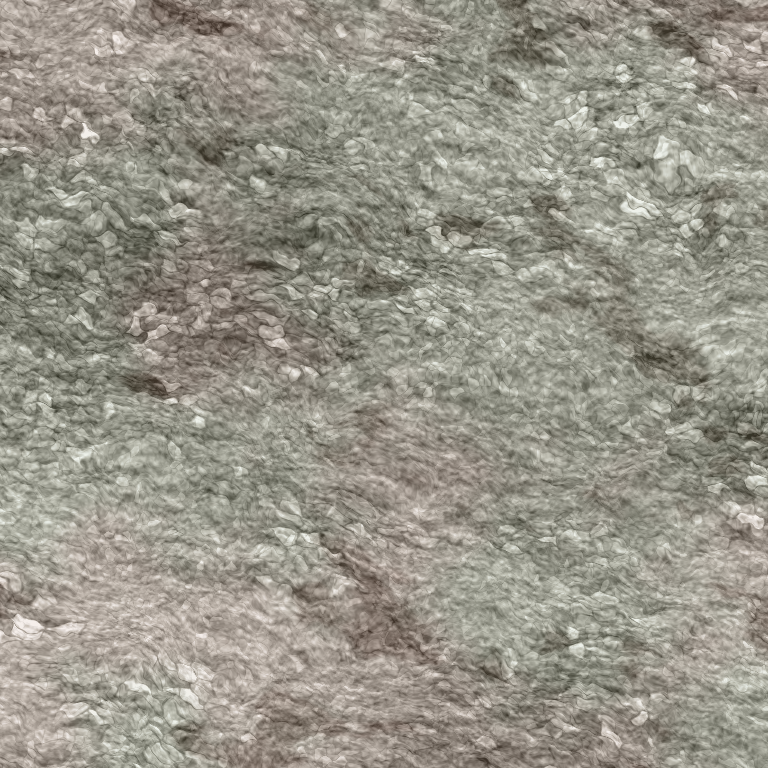
Write a WebGL 2 fragment shader that draws this texture.

```glsl
#version 300 es
precision highp float;

uniform vec2 u_resolution;
out vec4 fragColor;

float hash(vec2 p) {
    vec3 q = fract(p.xyx * 0.1031);
    q += dot(q, q.yzx + 33.33);
    return fract((q.x + q.y) * q.z);
}

float noise(vec2 p) {
    vec2 cell = floor(p);
    vec2 f = fract(p);
    f = f * f * (3.0 - 2.0 * f);
    float low = mix(hash(cell), hash(cell + vec2(1, 0)), f.x);
    float high = mix(hash(cell + vec2(0, 1)), hash(cell + vec2(1, 1)), f.x);
    return mix(low, high, f.y);
}

float fbm(vec2 p, float gain) {
    float sum = 0.0;
    float total = 0.0;
    float amplitude = 1.0;
    for (int i = 0; i < 5; i++) {
        sum += amplitude * noise(p);
        total += amplitude;
        amplitude *= gain;
        p = mat2(0.96, 0.28, -0.28, 0.96) * p * 2.03 + 17.3;
    }
    return sum / total;
}

vec2 tilt(vec2 p, float angle) {
    float c = cos(angle);
    float s = sin(angle);
    return vec2(c * p.x - s * p.y, s * p.x + c * p.y);
}

// Returns distance to the cell border, random value, and lit-side slope.
vec3 chips(vec2 p) {
    vec2 base = floor(p);
    float nearest = 9.0;
    float second = 9.0;
    float value = 0.0;
    float slope = 0.0;
    for (int y = -1; y <= 1; y++) {
        for (int x = -1; x <= 1; x++) {
            vec2 cell = base + vec2(x, y);
            vec2 jitter = vec2(hash(cell + 3.7), hash(cell + 41.2));
            vec2 offset = p - cell - jitter;
            float d = length(offset);
            if (d < nearest) {
                second = nearest;
                nearest = d;
                value = hash(cell + 90.5);
                slope = dot(offset, vec2(-0.45, 0.89));
            } else {
                second = min(second, d);
            }
        }
    }
    return vec3(second - nearest, value, slope);
}

float chipTone(vec3 chip, float contrast) {
    float face = contrast * (pow(chip.y, 3.0) - 0.25 + 0.35 * chip.z);
    float gap = 1.0 - smoothstep(0.02, 0.2, chip.x);
    return mix(face, -0.55 * contrast, gap * 0.75);
}

float relief(vec2 p, vec2 stretch) {
    vec2 towardLight = vec2(-0.0015, 0.0036);
    return fbm(p * stretch, 0.6) - fbm((p + towardLight) * stretch, 0.6);
}

float crease(vec2 p, float width) {
    return 1.0 - smoothstep(0.0, width, abs(fbm(p, 0.55) - 0.5));
}

void main() {
    vec2 p = gl_FragCoord.xy / u_resolution.y;

    // Bent bedding direction, falling to the right
    vec2 bend = vec2(fbm(p * 7.0 + 5.0, 0.5), fbm(p * 7.0 + 60.0, 0.5)) - 0.5;
    vec2 bed = tilt(p + 0.07 * bend, 0.33);
    vec2 ragged = vec2(noise(p * 85.0), noise(p * 85.0 + 31.0)) - 0.5;
    vec2 broken = bed + 0.009 * ragged;

    // Broad weathering and broken strata
    float patches = fbm(p * vec2(3.0, 5.0) + 11.0, 0.5);
    float belt = exp(-pow((p.y - 0.7) / 0.13, 2.0));
    float strata = smoothstep(0.4, 0.66, fbm(p * vec2(5.0, 10.0) + 23.0, 0.55) + 0.1 * belt);
    float tone = 0.637 + 0.28 * (patches - 0.5) - 0.04 * belt;

    // Surface relief and stone chips
    tone += 0.95 * relief(bed, vec2(24.0, 42.0));
    float slabs = chipTone(chips(broken * vec2(36.0, 74.0)), 0.3);
    float flakes = chipTone(chips(broken * vec2(88.0, 118.0) + 50.0), 0.17);
    tone += slabs * (0.08 + 0.85 * strata);
    tone += flakes * (0.4 + 0.6 * noise(p * 14.0 + 8.0));

    // Cracks and shaded hollows
    float cracked = smoothstep(0.4, 0.7, noise(p * 11.0 + 70.0));
    tone -= 0.13 * cracked * crease(bed * vec2(11.0, 24.0), 0.03);
    float hollow = smoothstep(0.64, 0.76, fbm(bed * vec2(9.0, 15.0) + 37.0, 0.5));
    tone -= 0.15 * hollow;

    // Mineral grain
    tone += 0.13 * (noise(p * 250.0) - 0.5);
    tone += 0.12 * (noise(tilt(p, 0.6) * 140.0) - 0.5);
    tone = clamp(tone, 0.2, 0.94);

    // Warm stone with mossy and rosy tints
    vec3 color = tone + vec3(0.02, 0.0, -0.038);
    float tint = fbm(p * vec2(4.0, 5.0) + 80.0, 0.5) + 0.08 * belt;
    color += mix(vec3(0.014, -0.004, -0.002), vec3(-0.018, 0.006, -0.006), smoothstep(0.35, 0.65, tint));
    color += vec3(-0.01, 0.0, 0.02) * smoothstep(0.74, 0.9, tone);
    color += vec3(0.012, -0.004, -0.004) * hollow;

    fragColor = vec4(color, 1.0);
}
```
